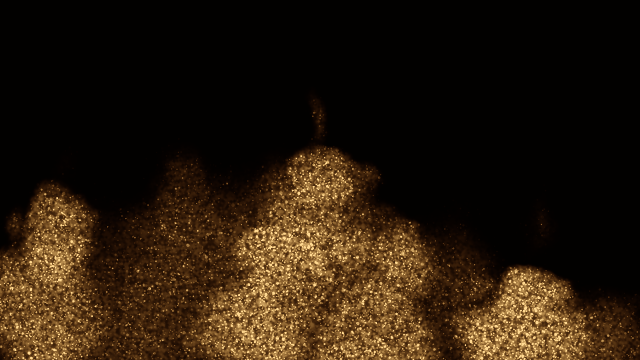
A WebGL 2 fragment shader for this background:

```glsl
#version 300 es
precision highp float;
// Billowing clouds of gold dust rising from the lower edge into black.
// Elliptical cores and soft wisps, warped by noise, give a dust density;
// the density drives a sandy haze and several layers of jittered grains.

uniform vec2 u_resolution;
out vec4 outColor;

const vec3 BACKGROUND = vec3(0.006, 0.002, 0.001);
const vec3 GOLD = vec3(1.0, 0.85, 0.57);
const vec3 GOLD_CURVE = vec3(1.0, 1.3, 1.85); // darkens toward brown
const float WARP = 0.11;         // raggedness of the cloud outlines
const float HALO = 0.14;         // loose dust around each core
const float HAZE = 0.30;
const float SAND = 0.52;
const float GRAIN_LIGHT = 0.72;
const int GRAIN_LAYERS = 4;
const mat2 TURN = mat2(0.8, 0.6, -0.6, 0.8);
const int COUNT = 12;

// Centre xy and radii zw, in units of the canvas height
const vec4 CORES[COUNT] = vec4[COUNT](
  vec4(0.17, 0.36, 0.11, 0.11), vec4(0.10, 0.14, 0.19, 0.22),
  vec4(0.89, 0.51, 0.11, 0.10), vec4(0.90, 0.385, 0.18, 0.14),
  vec4(0.93, 0.24, 0.28, 0.16), vec4(0.73, 0.305, 0.095, 0.06),
  vec4(0.70, 0.06, 0.175, 0.16), vec4(1.03, 0.05, 0.17, 0.15),
  vec4(1.11, 0.24, 0.09, 0.125), vec4(1.48, 0.18, 0.105, 0.085),
  vec4(1.45, 0.04, 0.19, 0.13), vec4(0.80, 0.21, 0.10, 0.11));
const float CORE_WEIGHT[COUNT] = float[COUNT](
  0.52, 0.62, 0.62, 0.46, 0.44, 0.50, 0.72, 0.72, 0.38, 0.72, 0.74, 0.36);

const vec4 WISPS[COUNT] = vec4[COUNT](
  vec4(0.42, 0.10, 0.25, 0.24), vec4(0.58, 0.32, 0.16, 0.14),
  vec4(0.49, 0.49, 0.07, 0.11), vec4(0.875, 0.69, 0.025, 0.08),
  vec4(1.26, 0.17, 0.12, 0.20), vec4(1.68, 0.04, 0.14, 0.14),
  vec4(1.49, 0.37, 0.045, 0.08), vec4(0.185, 0.54, 0.04, 0.08),
  vec4(1.025, 0.52, 0.036, 0.034), vec4(0.028, 0.395, 0.03, 0.035),
  vec4(1.338, 0.20, 0.028, 0.025), vec4(0.78, 0.45, 0.10, 0.12));
const float WISP_WEIGHT[COUNT] = float[COUNT](
  0.46, 0.40, 0.20, 0.24, 0.34, 0.48, 0.17, 0.11, 0.44, 0.40, 0.44, 0.30);

float hash(vec2 p) {
  return fract(sin(dot(p, vec2(127.1, 311.7))) * 43758.5453);
}

float noise(vec2 p) {
  vec2 i = floor(p), f = fract(p);
  f = f * f * (3.0 - 2.0 * f);
  return mix(mix(hash(i), hash(i + vec2(1, 0)), f.x),
             mix(hash(i + vec2(0, 1)), hash(i + 1.0), f.x), f.y);
}

float fbm(vec2 p) {
  float sum = 0.0, amp = 0.5;
  for (int i = 0; i < 4; i++) {
    sum += amp * noise(p);
    p = 2.0 * TURN * p + 7.3;
    amp *= 0.5;
  }
  return sum / 0.9375;
}

// Fraction of dust at p, from 0 in empty space to 1 in the thickest cloud
float dustDensity(vec2 p) {
  vec2 q = p + WARP * (vec2(fbm(p * 8.0), fbm(p * 8.0 + 19.0)) - 0.5);
  float clear = 1.0;
  for (int i = 0; i < COUNT; i++) {
    float d = length((q - CORES[i].xy) / CORES[i].zw);
    float core = CORE_WEIGHT[i] * (1.0 - smoothstep(0.65, 1.15, d));
    clear *= 1.0 - core - HALO * exp(-1.5 * d * d);
    vec2 w = (q - WISPS[i].xy) / WISPS[i].zw;
    clear *= 1.0 - WISP_WEIGHT[i] * exp(-dot(w, w));
  }
  float billow = mix(0.72, 1.28, fbm(p * 7.0 + 31.0));
  return clamp((1.0 - clear) * billow - 0.025, 0.0, 1.0);
}

// One layer of round grains; denser dust lights more of the cells
float grains(vec2 p, float scale, float density) {
  vec2 q = p * scale, cell = floor(q);
  vec2 centre = 0.3 + 0.4 * vec2(hash(cell + 3.1), hash(cell + 8.7));
  float radius = mix(0.16, 0.34, hash(cell + 15.3));
  float soft = max(0.1, 0.6 * scale / u_resolution.y);
  float dotShape = 1.0 - smoothstep(radius - soft, radius + soft, length(q - cell - centre));
  float threshold = hash(cell + 22.9);
  float present = smoothstep(threshold, threshold + 0.15, density);
  float light = hash(cell + 41.7);
  return dotShape * present * light * light * mix(0.65, 1.0, density);
}

void main() {
  vec2 p = gl_FragCoord.xy / u_resolution.y;
  float density = dustDensity(p);

  // Sandy haze from two turned noise scales, thinning out at the edges
  vec2 g = TURN * p;
  float sand = 0.6 * noise(g * 160.0) + 0.4 * noise(TURN * g * 95.0);
  sand = smoothstep(0.1, 0.9, sand);
  float light = density * smoothstep(0.0, 0.25, density) * (HAZE + SAND * sand);

  // Grains from fine and common to coarse and rare
  float scale = 150.0;
  for (int i = 0; i < GRAIN_LAYERS; i++) {
    light += GRAIN_LIGHT * grains(g, scale, density * (1.0 - 0.17 * float(i)));
    g = TURN * g + 2.7;
    scale *= 0.78;
  }

  vec3 color = BACKGROUND + GOLD * pow(vec3(min(light, 1.0)), GOLD_CURVE);
  outColor = vec4(color, 1.0);
}
```
